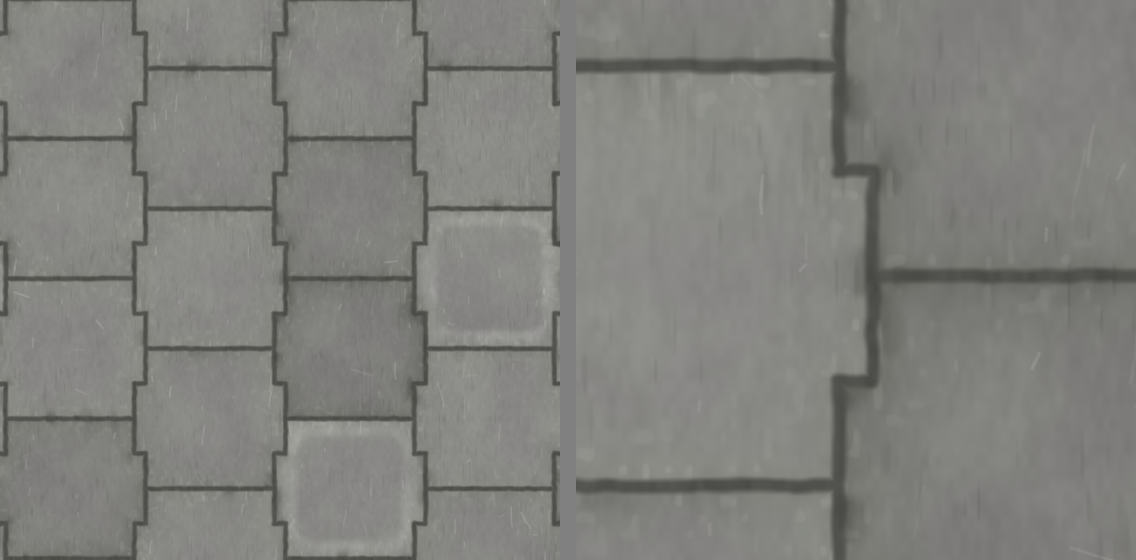
Left, the full canvas; right, a detail of the centre.
Write a WebGL 2 fragment shader that draws this texture.

```glsl
#version 300 es
precision highp float;
// Weathered grey stone slabs, staggered by half a row, with stepped interlocking sides.

#define GRID 4.0          // slabs across and down
#define STEP 0.04         // sideways shift of each stepped joint
#define JOINT 0.015       // half width of a joint
#define JOINT_BLUR 0.009  // softness of a joint
#define MOTTLE 0.085      // strength of the cloudy tone
#define GRAIN 0.040       // strength of the fine grain
#define SCRATCHES 12      // light marks per slab

uniform vec2 u_resolution;
out vec4 fragColor;

const vec3 STONE = vec3(0.535, 0.530, 0.525);
const vec3 MOSS = vec3(0.520, 0.528, 0.500);
const vec3 JOINT_COLOR = vec3(0.300, 0.298, 0.285);

// Tone shift of each slab: one column per vector, bottom row first
const mat4 TONE = mat4(
  -0.035,  0.012,  0.000,  0.000,
   0.000,  0.000,  0.008, -0.006,
   0.012, -0.045, -0.030, -0.003,
  -0.004,  0.014,  0.010,  0.012);

float hash(vec2 p) {
  vec3 q = fract(vec3(p.xyx) * 0.1031);
  q += dot(q, q.yzx + 33.33);
  return fract((q.x + q.y) * q.z);
}

float noise(vec2 p) {
  vec2 i = floor(p), f = fract(p);
  f = f * f * (3.0 - 2.0 * f);
  return mix(mix(hash(i), hash(i + vec2(1, 0)), f.x),
             mix(hash(i + vec2(0, 1)), hash(i + vec2(1, 1)), f.x), f.y);
}

float fbm(vec2 p) {
  float sum = 0.0, amp = 0.5;
  for (int i = 0; i < 5; i++) {
    sum += amp * noise(p);
    p = p * 2.03 + 17.3;
    amp *= 0.5;
  }
  return sum;
}

float segment(vec2 p, vec2 a, vec2 b) {
  vec2 d = b - a;
  return length(p - a - d * clamp(dot(p - a, d) / dot(d, d), 0.0, 1.0));
}

// Distance from inside a slab to its outline: wide middle, narrow ends
float slabEdge(vec2 local) {
  vec2 a = abs(local);
  float narrow = 0.5 - STEP, wide = 0.5 + STEP;
  float ends = segment(a, vec2(0, 0.5), vec2(narrow, 0.5));
  float sides = min(segment(a, vec2(narrow, 0.5), vec2(narrow, 0.25)),
                    segment(a, vec2(wide, 0.25), vec2(wide, 0)));
  return min(min(ends, sides), segment(a, vec2(narrow, 0.25), vec2(wide, 0.25)));
}

// Short light scuffs, mostly upright, scattered over one slab
float scratches(vec2 local, vec2 id, float pixel) {
  float sum = 0.0;
  for (int i = 0; i < SCRATCHES; i++) {
    vec2 seed = id * 7.0 + vec2(i, i * 3 + 11);
    vec2 start = vec2(hash(seed), hash(seed + 41.0)) * 0.94 - 0.47;
    float kind = hash(seed + 83.0);
    float angle = kind > 0.65 ? 6.28 * hash(seed + 5.0) : 1.4 + 0.3 * kind;
    float size = mix(0.02, 0.17, pow(hash(seed + 29.0), 2.0));
    float d = segment(local, start, start + size * vec2(cos(angle), sin(angle)));
    sum += (1.0 - smoothstep(0.001, 0.004 + pixel, d)) * mix(0.2, 1.0, hash(seed + 61.0));
  }
  return min(sum, 1.0);
}

void main() {
  vec2 p = gl_FragCoord.xy / u_resolution * GRID - vec2(0.0, 0.01);
  float pixel = GRID / min(u_resolution.x, u_resolution.y);
  vec2 wobble = vec2(noise(p * 22.0), noise(p * 22.0 + 50.0)) - 0.5;
  vec2 w = p + wobble * 0.008;

  // Find the slab: the joint steps left and right every half row
  float k = round(w.x);
  float nearEnd = abs(w.y - round(w.y)) < 0.25 ? 1.0 : -1.0;
  float parity = mod(k, 2.0) < 0.5 ? 1.0 : -1.0;
  float column = w.x < k + STEP * nearEnd * parity ? k - 1.0 : k;
  float y = w.y + 0.5 * mod(column, 2.0);
  vec2 local = vec2(w.x - column, fract(y)) - 0.5;
  vec2 id = mod(vec2(column, floor(y)), GRID);
  float edge = slabEdge(local);
  float tone = TONE[int(id.x) % 4][int(id.y) % 4];

  // Stone: clouds, grain, upright streaks and greener rims
  float clouds = fbm(p * 3.0 + id * 13.0 + 20.0) - 0.48;
  float grain = noise(p * vec2(62, 34) + 90.0) + noise(p * vec2(31, 13) + 140.0) - 1.0;
  float streak = smoothstep(0.70, 0.95, noise(p * vec2(65, 9) + 200.0));
  float rim = exp(-edge * 9.0);
  vec3 color = mix(STONE, MOSS, clamp(rim + clouds * 1.5 + 0.15, 0.0, 1.0));
  color += tone * (0.65 + 0.8 * rim) + clouds * MOTTLE + grain * GRAIN * 0.5;
  color -= streak * 0.028 * smoothstep(0.35, 0.6, noise(p * 4.0 + 70.0));

  // Worn slabs carry a pale rounded frame
  vec2 corner = abs(local) - vec2(0.26);
  float frame = length(max(corner, 0.0)) + min(max(corner.x, corner.y), 0.0) - 0.15;
  float band = smoothstep(-0.07, 0.0, frame) * (1.0 - 0.55 * smoothstep(0.0, 0.09, frame));
  float worn = abs(id.y - 2.0 * id.x + 4.0) < 0.5 ? 1.0 : 0.0;
  color += worn * band * 0.055 * (0.5 + noise(p * 9.0 + 30.0));

  // Scuffs, pale chips, stains and joints
  color += scratches(local, id, pixel) * 0.065;
  color += smoothstep(0.68, 0.9, noise(p * vec2(38, 26) + 8.0)) * rim * 0.05;
  float stain = smoothstep(0.62, 0.9, noise(p * vec2(11, 7) + 60.0));
  color -= stain * exp(-edge * 28.0) * 0.16 + exp(-edge * 32.0) * 0.035;
  float joint = 1.0 - smoothstep(JOINT - JOINT_BLUR, JOINT + JOINT_BLUR + pixel * 0.5, edge);
  color = mix(color, JOINT_COLOR + grain * 0.03, joint * 0.92);
  fragColor = vec4(clamp(color, 0.0, 1.0), 1.0);
}
```
